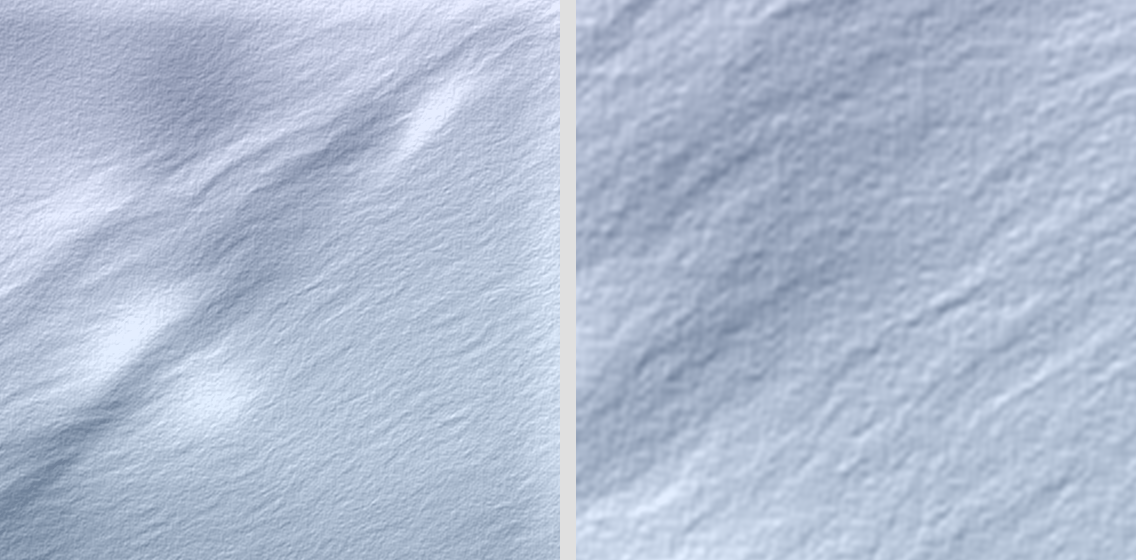
Left: the whole. Right: its middle third, enlarged.
This texture is drawn by a WebGL 2 fragment shader. Its source:

```glsl
#version 300 es
precision highp float;

uniform vec2 u_resolution;
out vec4 fragColor;

const vec3 SHADOW = vec3(0.50, 0.555, 0.645);
const vec3 LIGHT = vec3(0.83, 0.87, 0.94);
const vec3 LILAC_TINT = vec3(0.010, -0.006, 0.008);
const vec3 BLUE_TINT = vec3(-0.010, 0.004, 0.003);
const float BASE_TONE = 0.65;
const float DRIFT_GAIN = 1.4;
const float WIND_ANGLE = 0.52;
const float DRIFT_ANGLE = 0.68;
const float STREAK_TONE = 0.85;
const float FURROW_RELIEF = 0.65;
const float RIPPLE_RELIEF = 0.95;
const float GRAIN_RELIEF = 0.62;
const float RELIEF_STEP = 0.0032;
const vec2 LIGHT_DIR = vec2(-0.55, 0.83);

// Soft mounds and hollows: centre, half length, half width
const int DRIFTS = 11;
const vec4 DRIFT_SHAPE[DRIFTS] = vec4[](
    vec4(0.24, 0.39, 0.17, 0.050), vec4(0.78, 0.78, 0.14, 0.030),
    vec4(0.39, 0.28, 0.09, 0.065), vec4(0.15, 0.62, 0.17, 0.070),
    vec4(0.66, 0.93, 0.20, 0.100), vec4(0.43, 0.51, 0.15, 0.080),
    vec4(0.16, 0.23, 0.22, 0.045), vec4(0.62, 0.76, 0.17, 0.040),
    vec4(0.32, 0.83, 0.14, 0.110), vec4(0.10, 0.50, 0.22, 0.045),
    vec4(0.02, 0.03, 0.22, 0.130));
const float DRIFT_TONE[DRIFTS] = float[](
    0.48, 0.46, 0.36, 0.30, 0.18, -0.34, -0.42, -0.34, -0.30, -0.28, -0.25);

mat2 rotation(float a) {
    return mat2(cos(a), -sin(a), sin(a), cos(a));
}

float hash(vec2 p) {
    return fract(sin(dot(p, vec2(127.1, 311.7))) * 43758.5453);
}

float noise(vec2 p) {
    vec2 i = floor(p), f = fract(p);
    f = f * f * (3.0 - 2.0 * f);
    return mix(mix(hash(i), hash(i + vec2(1, 0)), f.x),
               mix(hash(i + vec2(0, 1)), hash(i + vec2(1, 1)), f.x), f.y);
}

float fbm(vec2 p) {
    float sum = 0.0, amp = 0.5;
    for (int i = 0; i < 4; i++) {
        sum += amp * noise(p);
        p = rotation(0.15) * p * 2.03 + 17.3;
        amp *= 0.5;
    }
    return sum;
}

// Thin crests where the noise crosses its middle value
float crest(vec2 p) {
    return 1.0 - smoothstep(0.0, 0.45, abs(noise(p) - 0.5));
}

// Coordinates along and across the wind, gently bent
vec2 windSpace(vec2 p) {
    vec2 q = rotation(WIND_ANGLE) * p;
    q.y += 0.07 * noise(p * 2.7 + 4.0) + 0.018 * noise(p * 9.0);
    return q;
}

// Fine surface height: furrows, wind ripples and crusty grain
float relief(vec2 p, float rippleAmount, float furrow) {
    vec2 q = windSpace(p);
    q.y += 0.010 * noise(p * 26.0 + 8.0);
    float ripple = 0.45 * crest(q * vec2(11.0, 36.0))
                 + 0.55 * noise(q * vec2(29.0, 85.0) + 31.0);
    float grain = 0.55 * noise(q * vec2(100.0, 165.0) + 7.0)
                + 0.45 * noise(p * 245.0);
    return rippleAmount * (RIPPLE_RELIEF * ripple
         + FURROW_RELIEF * furrow * crest(q * vec2(5.0, 27.0) + 13.0))
         + GRAIN_RELIEF * grain;
}

float drifts(vec2 p) {
    p += 0.05 * (vec2(fbm(p * 6.0), fbm(p * 6.0 + 40.0)) - 0.47);
    float tone = 0.0;
    for (int i = 0; i < DRIFTS; i++) {
        vec4 s = DRIFT_SHAPE[i];
        vec2 d = rotation(DRIFT_ANGLE) * (p - s.xy) / s.zw;
        d.y *= d.y < 0.0 ? 1.35 : 0.85;
        tone += DRIFT_TONE[i] * exp(-dot(d, d));
    }
    return DRIFT_GAIN * tone;
}

// Two bands where the wind has carved long furrows
float furrowMask(vec2 p) {
    float across = (rotation(WIND_ANGLE) * p).y;
    float upper = exp(-pow(abs(across - 0.40) / 0.11, 2.0));
    float lower = exp(-pow(abs(across - 0.14) / 0.09, 2.0));
    return upper + lower * (1.0 - smoothstep(0.25, 0.55, p.x));
}

void main() {
    vec2 p = gl_FragCoord.xy / u_resolution;
    vec2 wind = windSpace(p);
    float drift = drifts(p);
    float furrow = furrowMask(p);
    float smoothSnow = smoothstep(0.08, 0.5, drift);

    // Broad light and shade
    float tone = BASE_TONE + drift + 0.34 * (fbm(p * 3.0 + 11.0) - 0.47);
    tone += 0.34 * smoothstep(0.94, 1.0, p.y) + 0.26 * smoothstep(0.9, 1.0, p.x);
    tone -= 0.24 * (1.0 - smoothstep(0.0, 0.22, p.y));
    tone -= 0.26 * smoothstep(0.6, 1.0, p.y) * (1.0 - smoothstep(0.0, 0.25, p.x));

    // Long furrows
    float streak = fbm(wind * vec2(3.2, 23.0) + 5.0) - 0.47;
    tone += STREAK_TONE * streak * (0.12 + furrow) * (1.0 - 0.75 * smoothSnow);

    // Raking light over the relief
    float calmCorner = smoothstep(0.5, 0.8, p.y - 0.6 * p.x);
    float ripples = (0.8 + 0.3 * furrow) * (1.0 - 0.8 * smoothSnow) * (1.0 - 0.7 * calmCorner);
    tone += relief(p, ripples, furrow) - relief(p + LIGHT_DIR * RELIEF_STEP, ripples, furrow);

    vec3 tint = mix(BLUE_TINT, LILAC_TINT, smoothstep(0.2, 0.95, p.y - 0.3 * (p.x - 0.5)));
    vec3 color = mix(SHADOW, LIGHT, clamp(tone, -0.15, 1.2)) + tint;
    fragColor = vec4(clamp(color, 0.0, 1.0), 1.0);
}
```
